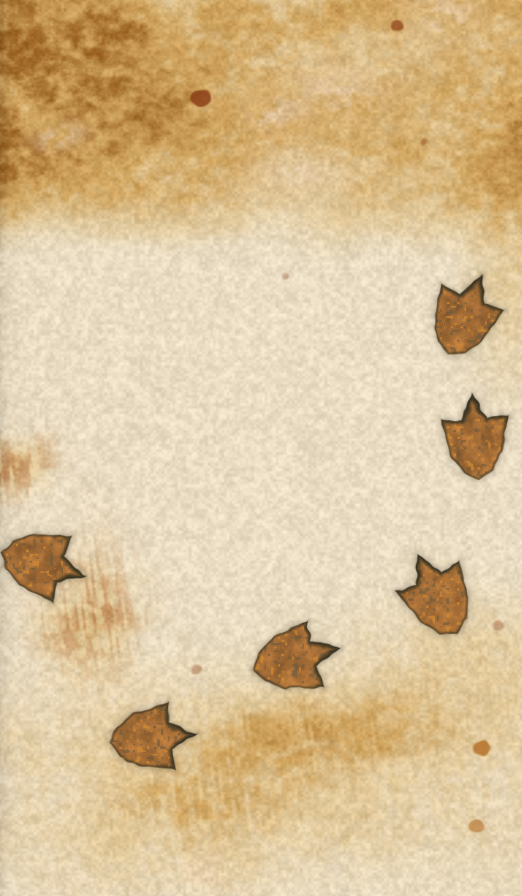
A Shadertoy shader for this background:

```glsl
// Aged parchment with golden stains, worn scratches and a curved trail of
// three-toed prints. Soft elliptical blobs broken up by fractal noise tint the
// paper; each print is a mirrored polygon distance placed from heel to toe.

// Lengths are in canvas heights.
const vec3 CREAM = vec3(0.918, 0.866, 0.765);
const vec3 SAND = vec3(0.885, 0.790, 0.610);
const vec3 GOLD = vec3(0.810, 0.640, 0.365);
const vec3 BROWN = vec3(0.610, 0.390, 0.140);
const vec3 BLEACH = vec3(0.910, 0.815, 0.690);
const vec3 RUST = vec3(0.540, 0.245, 0.090);
const vec3 PRINT = vec3(0.650, 0.430, 0.215);
const vec3 RIM = vec3(0.180, 0.180, 0.125);
const float GRAIN = 0.075;
const float SCRATCH = 0.32;

// Stains: centre, radii; strengths follow
const vec4 STAINS[12] = vec4[12](
  vec4(0.05, 0.94, 0.17, 0.10), vec4(0.03, 0.81, 0.13, 0.05),
  vec4(0.33, 0.88, 0.34, 0.10), vec4(0.58, 0.83, 0.05, 0.11),
  vec4(0.42, 0.99, 0.20, 0.03), vec4(0.01, 0.48, 0.05, 0.035),
  vec4(0.10, 0.325, 0.045, 0.06), vec4(0.35, 0.185, 0.12, 0.04),
  vec4(0.22, 0.10, 0.10, 0.06), vec4(0.53, 0.25, 0.11, 0.09),
  vec4(0.29, 0.13, 0.38, 0.13), vec4(0.58, 0.68, 0.06, 0.10));
const float STAIN_POWER[12] = float[12](
  0.48, 0.38, 0.15, 0.32, 0.16, 0.38, 0.36, 0.30, 0.24, 0.18, 0.22, 0.20);

// Bleached patches: centre, radii
const vec4 PATCHES[6] = vec4[6](
  vec4(0.38, 0.90, 0.06, 0.035), vec4(0.49, 0.97, 0.04, 0.03),
  vec4(0.31, 0.875, 0.03, 0.02), vec4(0.07, 0.845, 0.03, 0.015),
  vec4(0.33, 0.80, 0.05, 0.025), vec4(0.235, 0.025, 0.02, 0.022));

// Droplets: centre, radius, strength
const vec4 DROPS[8] = vec4[8](
  vec4(0.224, 0.891, 0.011, 0.85), vec4(0.443, 0.971, 0.007, 0.70),
  vec4(0.538, 0.165, 0.009, 0.75), vec4(0.532, 0.078, 0.008, 0.55),
  vec4(0.220, 0.253, 0.006, 0.35), vec4(0.556, 0.302, 0.006, 0.35),
  vec4(0.319, 0.691, 0.004, 0.30), vec4(0.473, 0.841, 0.004, 0.40));

// Prints: heel, tip of the middle toe
const vec4 PRINTS[6] = vec4[6](
  vec4(0.500, 0.604, 0.538, 0.693), vec4(0.534, 0.464, 0.527, 0.561),
  vec4(0.510, 0.292, 0.465, 0.382), vec4(0.283, 0.253, 0.379, 0.277),
  vec4(0.122, 0.172, 0.219, 0.181), vec4(0.001, 0.383, 0.096, 0.357));

// Right half of a print, heel at the origin, middle toe at (0, 1)
const vec2 OUTLINE[7] = vec2[7](
  vec2(0.0, 0.0), vec2(0.17, 0.10), vec2(0.30, 0.30), vec2(0.335, 0.48),
  vec2(0.39, 0.72), vec2(0.15, 0.70), vec2(0.0, 1.0));

float hash(vec2 p) {
  vec3 q = fract(vec3(p.xyx) * 0.1031);
  q += dot(q, q.yzx + 33.33);
  return fract((q.x + q.y) * q.z);
}

float noise(vec2 p) {
  vec2 i = floor(p), f = fract(p);
  f = f * f * (3.0 - 2.0 * f);
  return mix(mix(hash(i), hash(i + vec2(1, 0)), f.x),
             mix(hash(i + vec2(0, 1)), hash(i + vec2(1, 1)), f.x), f.y);
}

float fbm(vec2 p) {
  float sum = 0.0, amp = 0.5;
  for (int i = 0; i < 5; i++) {
    sum += amp * noise(p);
    p = mat2(1.6, 1.2, -1.2, 1.6) * p + 7.3;
    amp *= 0.5;
  }
  return sum;
}

float blob(vec2 p, vec4 shape) {
  vec2 d = (p - shape.xy) / shape.zw;
  return exp(-dot(d, d));
}

// Signed distance to a print of unit length
float printDistance(vec2 p) {
  p.x = abs(p.x);
  float dist = 10.0, side = 1.0;
  for (int i = 0; i < 6; i++) {
    vec2 a = OUTLINE[i], e = OUTLINE[i + 1] - a, w = p - a;
    dist = min(dist, length(w - e * clamp(dot(w, e) / dot(e, e), 0.0, 1.0)));
    bool spans = (a.y > p.y) != (a.y + e.y > p.y);
    if (spans && w.x < e.x * w.y / e.y) side = -side;
  }
  return side * dist;
}

vec3 paper(vec2 p) {
  vec2 warped = p + 0.05 * (vec2(fbm(p * 9.0), fbm(p * 9.0 + 40.0)) - 0.5);
  float cloud = fbm(p * 16.0 + 3.0), fine = fbm(p * vec2(70.0, 100.0));
  float streak = noise(vec2(p.x + 0.12 * p.y, p.y) * vec2(260.0, 32.0));

  // Stained top band, then local stains
  float stain = 0.30 * smoothstep(0.70, 0.80, warped.y);
  for (int i = 0; i < 12; i++) stain += STAIN_POWER[i] * blob(warped, STAINS[i]);
  float wear = 0.2 + 0.8 * cloud + 0.8 * fine;
  wear += SCRATCH * (streak - 0.5) * (1.0 - smoothstep(0.5, 0.8, p.y));
  stain = stain * wear + 0.05 * (cloud - 0.4);

  vec3 col = mix(CREAM, SAND, smoothstep(0.0, 0.26, stain));
  col = mix(col, GOLD, smoothstep(0.20, 0.56, stain));
  col = mix(col, BROWN, smoothstep(0.50, 0.95, stain));

  // Reddish wear on the left, bleached patches and a faint ring
  float red = blob(warped, STAINS[5]) + blob(warped, STAINS[6]);
  col = mix(col, vec3(0.73, 0.49, 0.34), 0.55 * red * smoothstep(0.4, 0.75, streak * 0.5 + fine * 0.6));
  for (int i = 0; i < 6; i++)
    col = mix(col, BLEACH, 0.75 * blob(warped, PATCHES[i]) * smoothstep(0.25, 0.6, fine));
  float ring = abs(length(warped - vec2(0.36, 0.10)) - 0.075);
  col = mix(col, CREAM, 0.25 * exp(-ring * ring * 40000.0));
  col *= 1.0 - 0.10 * exp(-p.x * 130.0);
  return col + GRAIN * (noise(p * 330.0) + noise(p * 170.0 + 9.0) - 1.0);
}

void mainImage(out vec4 fragColor, in vec2 fragCoord) {
  vec2 p = fragCoord / iResolution.y;
  float pixel = 1.0 / iResolution.y;
  vec3 col = paper(p);
  vec2 rough = vec2(noise(p * 120.0), noise(p * 120.0 + 50.0)) - 0.5;

  for (int i = 0; i < 8; i++) {
    vec4 drop = DROPS[i];
    float d = length((p + 0.003 * rough - drop.xy) * vec2(1.0, 1.15)) - drop.z;
    vec3 tint = mix(RUST, vec3(0.68, 0.39, 0.10), step(drop.y, 0.2));
    col = mix(col, tint, drop.w * (1.0 - smoothstep(-0.002, 0.001 + pixel, d)));
  }

  // Speckled prints with a dark rim that thickens at the toes
  float speck = noise(p * 260.0), mottle = fbm(p * 90.0);
  vec3 skin = PRINT * (0.72 + 0.56 * mottle);
  skin = mix(skin, vec3(0.83, 0.55, 0.20), 0.7 * smoothstep(0.70, 0.92, speck));
  skin = mix(skin, vec3(0.39, 0.35, 0.25), 0.6 * smoothstep(0.30, 0.10, speck));
  for (int i = 0; i < 6; i++) {
    vec2 axis = PRINTS[i].zw - PRINTS[i].xy;
    float size = length(axis);
    vec2 up = axis / size, q = p + 0.003 * rough - PRINTS[i].xy;
    vec2 local = vec2(dot(q, vec2(up.y, -up.x)), dot(q, up)) / size;
    float d = printDistance(local) * size;
    float toe = smoothstep(0.45, 0.85, local.y);
    float rim = smoothstep(-mix(0.004, 0.008, toe), -0.0005, d);
    col *= 1.0 - 0.22 * exp(-max(d, 0.0) * 350.0);
    vec3 body = mix(skin, RIM, rim * mix(0.55, 0.92, toe));
    col = mix(col, body, 1.0 - smoothstep(-pixel, pixel, d));
  }
  fragColor = vec4(clamp(col, 0.0, 1.0), 1.0);
}
```
